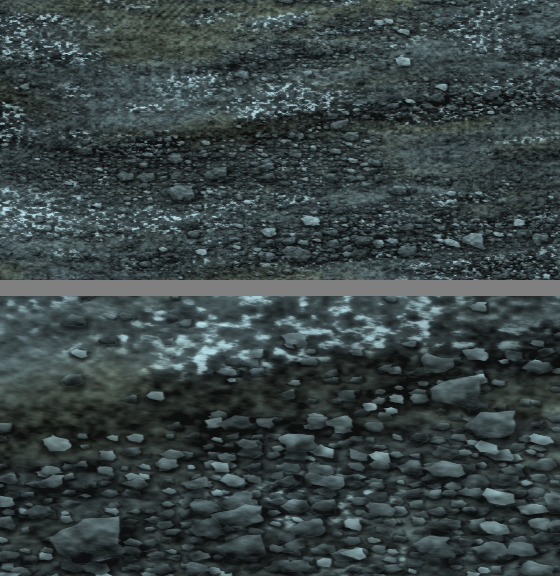
Top: the whole. Bottom: its middle third, enlarged.
Give the GLSL for this texture, as a WebGL 2 fragment shader.

```glsl
#version 300 es
precision highp float;
// Dim, rocky ground: streaked soil in gently rising bands, crossed by tread
// ripples and strewn with angular stones. Soil is layered value noise; stones
// are jittered convex polygons on grids of growing size, gathered by a mask.

uniform vec2 u_resolution;
out vec4 fragColor;

const vec3 SLATE = vec3(0.82, 1.0, 1.035);
const vec3 OLIVE = vec3(0.87, 1.0, 0.89);
const vec2 STONE_ASPECT = vec2(1.75, 0.8);

float hash(vec2 p) {
  return fract(sin(dot(p, vec2(127.1, 311.7))) * 43758.5453);
}

float noise(vec2 p) {
  vec2 i = floor(p), f = fract(p);
  f = f * f * (3.0 - 2.0 * f);
  return mix(mix(hash(i), hash(i + vec2(1, 0)), f.x),
             mix(hash(i + vec2(0, 1)), hash(i + vec2(1, 1)), f.x), f.y);
}

float fbm(vec2 p) {
  float sum = 0.0, amp = 0.53;
  for (int i = 0; i < 4; i++) {
    sum += amp * noise(p);
    p = mat2(1.6, 0.3, -0.3, 2.0) * p + 17.3;
    amp *= 0.5;
  }
  return sum;
}

// Soft elliptical area around a centre
float patchAt(vec2 p, vec2 centre, vec2 radius) {
  vec2 q = (p - centre) / radius;
  return exp(-dot(q, q));
}

// Height measured from a strip that climbs to the right
float bandHeight(vec2 p) {
  return p.y - 0.49 - 0.045 * p.x * p.x + 0.015 * sin(p.x * 4.0);
}

// How much loose rock lies at a point, 0 to 1
float rubble(vec2 p) {
  float h = bandHeight(p);
  float n = 0.6 * noise(vec2(p.x * 2.5, h * 11.0) + 3.0)
          + 0.4 * noise(vec2(p.x * 7.0, h * 25.0) + 9.0);
  float area = patchAt(p, vec2(1.0, 0.43), vec2(0.65, 0.15))
             + patchAt(p, vec2(1.2, 0.16), vec2(0.6, 0.13))
             + patchAt(p, vec2(1.15, 0.79), vec2(0.4, 0.04))
             + patchAt(p, vec2(1.8, 0.63), vec2(0.35, 0.06))
             + patchAt(p, vec2(1.9, 0.12), vec2(0.25, 0.17));
  return smoothstep(0.42, 0.9, n + 0.4 * min(area, 1.0) - 0.07);
}

// Signed distance to an irregular convex polygon
float chunk(vec2 q, float radius, vec2 id) {
  float d = -1.0;
  for (int k = 0; k < 6; k++) {
    float r = hash(id + float(k) * 3.7);
    float a = (float(k) + 0.7 * r) * 1.0472;
    d = max(d, dot(q, vec2(cos(a), sin(a))) - radius * (0.6 + 0.4 * r));
  }
  return d;
}

// One size of stone: x = cover, y = tone, z = shadow
vec3 stones(vec2 p, float size, float density, float gleam, float pixel) {
  vec2 scale = size * STONE_ASPECT, g = p / scale, cell = floor(g);
  float soft = 0.9 * pixel / size;
  float rough = 0.22 * (noise(g * 5.0) - 0.5);
  float grain = fbm(p * vec2(70, 120)) - 0.5;
  vec3 result = vec3(0.0, 0.2, 0.0);
  for (int j = -1; j <= 1; j++)
  for (int i = -1; i <= 1; i++) {
    vec2 id = cell + vec2(i, j), key = id + size * 900.0;
    vec2 centre = id + 0.2 + 0.6 * vec2(hash(key + 1.3), hash(key + 5.9));
    if (hash(key) > density * (rubble(centre * scale) + 0.035)) continue;
    float pick = hash(key + 8.1);
    float radius = mix(0.24, 0.54, hash(key + 2.7));
    vec2 q = g - centre;
    q.y += q.x * (pick - 0.5) * 0.6;
    float cover = 1.0 - smoothstep(-soft, soft, chunk(q, radius, key) + rough * radius);
    float shade = 1.0 - smoothstep(-0.05, 0.22, chunk(q + vec2(-0.04, 0.15), radius, key));
    float tone = mix(0.18, 0.36, pick) + gleam * smoothstep(0.7, 1.0, pick);
    tone += 0.14 * q.y / radius + 0.4 * grain;
    result = vec3(max(result.x, cover), mix(result.y, tone, cover), max(result.z, shade));
  }
  return result;
}

// Short slanting ridges pressed into the soil
float tread(vec2 p, float slant) {
  float wobble = 5.0 * noise(p * vec2(9, 14));
  return sin(p.x * 190.0 + p.y * slant + wobble) * noise(p * vec2(40, 60));
}

void main() {
  vec2 p = gl_FragCoord.xy / u_resolution.y;
  float pixel = 1.0 / u_resolution.y;
  float h = bandHeight(p), rock = rubble(p);

  // Soil: broad bands, ragged streaks, fine grit
  float bands = fbm(vec2(p.x * 1.6, h * 9.0) + 4.0);
  float streaks = fbm(vec2(p.x * 14.0, h * 60.0 + p.x * 4.0));
  float grit = fbm(p * vec2(75, 120));
  float speck = noise(p * vec2(130, 190) + 50.0) - 0.5;
  float tone = 0.275 + 0.28 * (bands - 0.5) + 0.2 * (streaks - 0.5) + 0.3 * (grit - 0.5);
  tone += 0.07 * tread(p, 60.0) * patchAt(p, vec2(0.85, 0.72), vec2(0.4, 0.05));
  tone += 0.07 * tread(p, 330.0) * patchAt(p, vec2(0.27, 0.35), vec2(0.25, 0.08));
  tone += 0.05 * tread(p, -200.0) * patchAt(p, vec2(0.6, 0.94), vec2(0.45, 0.06));
  tone -= 0.1 * rock + 0.06 * exp(-pow(h / 0.035, 2.0));

  // Pale broken scree in loose drifts
  float drift = smoothstep(0.5, 0.72, fbm(vec2(p.x * 4.0, h * 16.0) + 60.0));
  tone += 0.35 * drift * smoothstep(0.48, 0.75, grit) + 0.09 * speck;

  // Stones, from gravel to boulders
  float cover = 0.0, size = 0.014;
  for (int i = 0; i < 5; i++) {
    float level = float(i);
    float density = 0.85 / (1.0 + 0.4 * level * level);
    vec3 s = stones(p, size, density, 0.12 + 0.035 * level, pixel);
    tone = mix(tone, tone * 0.35, 0.75 * s.z * (1.0 - s.x));
    tone = mix(tone, s.y + 0.06 * speck, s.x * 0.9);
    cover = max(cover, s.x);
    size *= 1.5;
  }
  tone = 0.262 + 1.12 * (tone - 0.235);

  // Olive soil against slate rock
  float olive = smoothstep(0.42, 0.68, fbm(vec2(p.x * 2.0, h * 6.0) + 31.0));
  olive *= (1.0 - 0.8 * cover) * (1.0 - 0.7 * rock) * (1.0 - drift);
  vec3 colour = max(tone, 0.06) * mix(SLATE, OLIVE, olive);
  fragColor = vec4(clamp(colour, 0.0, 1.0), 1.0);
}
```
